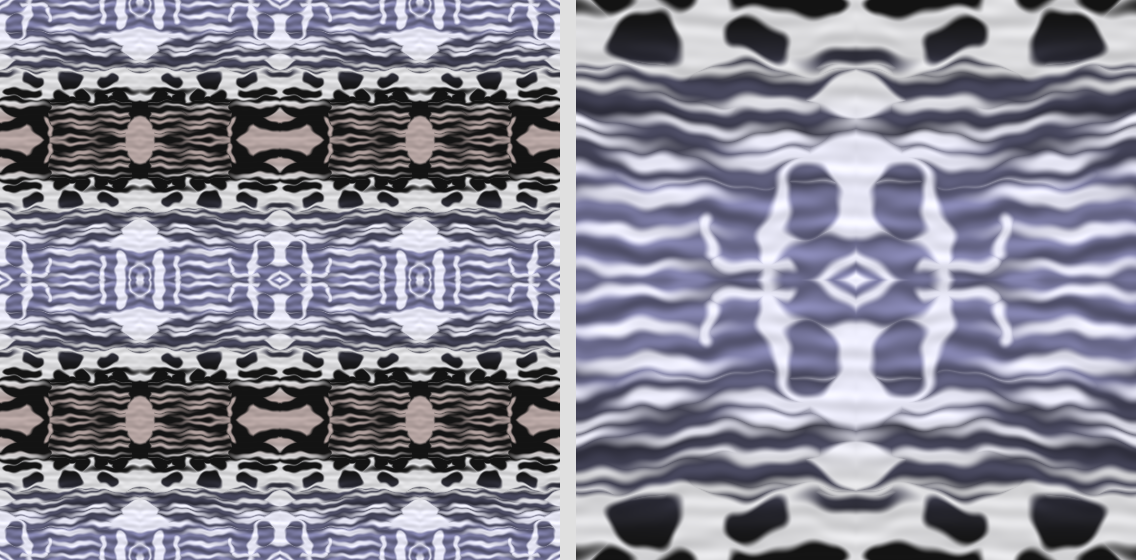
Left, the full canvas; right, a detail of the centre.
Give the GLSL for this pattern, as a WebGL 1 fragment shader.

```glsl
precision highp float;
// Mirrored brush-stroke weave: lilac medallions, navy streaks and black bands with tan gaps.
uniform vec2 u_resolution;

const float REPEATS = 2.0;          // tiles across and down, each mirrored both ways
const float RIBS = 96.0;            // woven threads over the canvas height
const float WOBBLE = 0.009;         // hand-drawn waviness of every edge
const float SOFTNESS = 0.011;       // width of the painted edge
const vec2 NAVY_GRID = vec2(3.6, 15.0);
const vec2 TAN_GRID = vec2(3.0, 19.0);
const vec3 LILAC = vec3(0.43, 0.43, 0.57);
const vec3 NAVY = vec3(0.23, 0.23, 0.30);
const vec3 BLACK = vec3(0.075, 0.075, 0.075);
const vec3 PALE = vec3(0.94, 0.94, 1.0);
const vec3 PAPER = vec3(0.89, 0.89, 0.90);
const vec3 TAN = vec3(0.73, 0.66, 0.65);

vec2 hash2(vec2 p) {
  return fract(sin(vec2(dot(p, vec2(12.7, 31.1)), dot(p, vec2(26.9, 18.3)))) * 4375.5);
}

float lens(vec2 p, vec2 c, vec2 size) {
  return (length((p - c) / size) - 1.0) * min(size.x, size.y);
}

float diamond(vec2 p, vec2 c, vec2 size) {
  vec2 q = abs(p - c) / size;
  return (q.x + q.y - 1.0) * min(size.x, size.y);
}

float pill(vec2 p, vec2 c, vec2 size, float tilt) {
  p -= c;
  p = vec2(p.x + tilt * p.y, p.y - tilt * p.x);
  float r = min(size.x, size.y);
  return length(max(abs(p) - size + r, 0.0)) - r;
}

float band(float v, float low, float high) {
  return abs(v - 0.5 * (low + high)) - 0.5 * (high - low);
}

// Cellular scatter of tapered horizontal strokes
float dashes(vec2 p, vec2 grid) {
  vec2 cell = floor(p * grid);
  float d = 1.0;
  for (int j = -1; j <= 1; j++) {
    for (int i = -1; i <= 1; i++) {
      vec2 id = cell + vec2(float(i), float(j));
      vec2 r = hash2(id);
      vec2 c = (id + 0.5 + 0.7 * (r - 0.5)) / grid;
      d = min(d, lens(p, c, (vec2(0.32, 0.14) + vec2(0.38, 0.18) * r.yx) / grid));
    }
  }
  return d;
}

// Lilac medallion and bars; negative where light
float lilacBand(vec2 p) {
  float d = lens(p, vec2(0.0, 0.02), vec2(0.235, 0.34));
  d = max(d, -pill(p, vec2(0.105, 0.18), vec2(0.058, 0.095), 0.12));
  d = max(d, -lens(p, vec2(0.0), vec2(0.2, 0.11)));
  float eye = max(diamond(p, vec2(0.0), vec2(0.125, 0.085)), -diamond(p, vec2(0.0), vec2(0.09, 0.055)));
  d = min(d, min(eye, diamond(p, vec2(0.0), vec2(0.055, 0.03))));
  d = min(d, pill(p, vec2(0.25, 0.035), vec2(0.1, 0.014), 0.12));
  d = min(d, pill(p, vec2(0.35, 0.095), vec2(0.014, 0.05), 0.0));
  for (int i = 0; i < 3; i++) {
    float k = float(i);
    d = min(d, lens(p, vec2(0.54 - 0.02 * k, 0.03 + 0.085 * k), vec2(0.18, 0.013 + 0.004 * k)));
  }
  d = min(d, pill(p, vec2(0.865, 0.09), vec2(0.036, 0.11), 0.0));
  d = min(d, pill(p, vec2(0.735, 0.08), vec2(0.017, 0.1), 0.0));
  d = min(d, abs(lens(p, vec2(1.0, 0.0), vec2(0.07, 0.13))) - 0.007);
  d = min(d, lens(p, vec2(1.0, 0.0), vec2(0.02, 0.05)));
  d = min(d, lens(p, vec2(1.0, 0.27), vec2(0.24, 0.065)));
  return min(d, lens(p, vec2(1.0, 0.33), vec2(0.13, 0.1)));
}

// Paper strip crossed by black blobs and a fringe of clumps
float blobBand(vec2 p) {
  float d = band(p.y + 0.018 * sin(p.x * 17.0), 0.5, 0.705);
  for (int i = 0; i < 3; i++) {
    float k = float(i) - 1.0;
    vec2 size = vec2(0.085, 0.062 - 0.024 * abs(k));
    d = max(d, -pill(p, vec2(0.5 + 0.27 * k, 0.57), size, -0.35 * k));
  }
  d = max(d, -pill(p, vec2(0.17, 0.665), vec2(0.14, 0.027), 0.06));
  d = max(d, -lens(p, vec2(0.0, 0.52), vec2(0.12, 0.025)));
  d = max(d, -lens(p, vec2(0.82, 0.65), vec2(0.2, 0.02)));
  for (int i = 0; i < 4; i++) {
    d = max(d, -lens(p, vec2(0.44 + 0.14 * float(i), 0.7), vec2(0.055, 0.06)));
  }
  return d;
}

// Black band: tan strokes, octagon, bow tie and wing gaps
float blackBand(vec2 p) {
  float d = max(dashes(p, TAN_GRID), max(band(p.y, 0.73, 1.1), band(p.x, 0.36, 0.93)));
  vec2 q = abs(p - vec2(1.0));
  d = min(d, max(max(q.x - 0.1, q.y - 0.16), (q.x + q.y - 0.2) * 0.707));
  float waist = min(0.045 + 0.33 * p.x, 0.85 * (0.31 - p.x));
  d = min(d, (1.0 - p.y - waist) * 0.75);
  d = min(d, diamond(p, vec2(0.0, 0.835), vec2(0.1, 0.055)));
  d = min(d, pill(p, vec2(0.35, 0.9), vec2(0.016, 0.075), -0.3));
  return min(d, lens(p, vec2(0.12, 0.745), vec2(0.19, 0.02)));
}

void main() {
  vec2 uv = gl_FragCoord.xy / u_resolution;
  vec2 f = 1.0 - abs(fract(uv * REPEATS) * 2.0 - 1.0);   // mirrored quarter tile
  vec2 p = f + WOBBLE * sin(vec2(41.0 * f.y + sin(13.0 * f.x), 25.0 * f.x + 2.0 * sin(9.0 * f.y)));
  p += 0.4 * WOBBLE * sin(vec2(87.0, 63.0) * p.yx + 1.0);

  vec2 slope = vec2(p.x, p.y + 0.025 * sin(6.28 * p.x));
  float streaks = max(dashes(slope, NAVY_GRID), band(p.y, 0.23, 0.51));
  float d = min(min(lilacBand(p), streaks), min(blobBand(p), blackBand(p)));
  d = min(d, diamond(p, vec2(0.0, 0.44), vec2(0.12, 0.065)));

  // Brushed tone inside the paint and on the paper
  float brush = sin(95.0 * p.y + 3.0 * sin(7.0 * p.x)) + 0.6 * sin(53.0 * p.y - 9.0 * p.x);
  vec3 ink = mix(mix(LILAC, NAVY, smoothstep(0.15, 0.36, f.y)), BLACK, smoothstep(0.46, 0.64, f.y));
  ink *= 1.0 + 0.17 * brush * (1.0 - smoothstep(0.45, 0.65, f.y));
  vec3 light = mix(mix(PALE, PAPER, smoothstep(0.3, 0.5, f.y)), TAN, smoothstep(0.7, 0.86, f.y));
  light *= 0.96 + 0.04 * brush;

  float edge = max(SOFTNESS, 2.0 * REPEATS / u_resolution.y);
  vec3 color = mix(light, ink, smoothstep(-edge, edge, d));
  color *= 1.0 + 0.025 * sin(6.2831853 * RIBS * uv.y + 0.6 * sin(6.2831853 * 12.0 * uv.x));
  gl_FragColor = vec4(clamp(color, 0.0, 1.0), 1.0);
}
```
